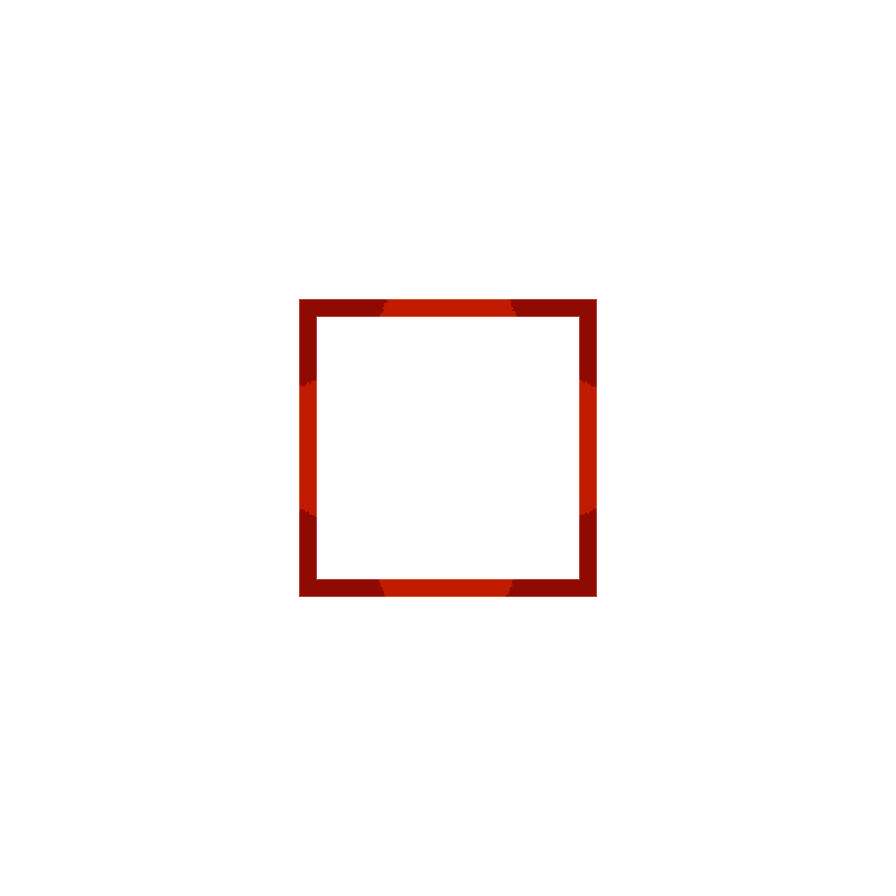
Reproduce this background procedurally as a WebGL 1 fragment shader.

```glsl
precision highp float;

uniform vec2 u_resolution;

const vec3 PAPER = vec3(1.0);
const vec3 DARK_RED = vec3(0.56, 0.04, 0.0);
const vec3 BRIGHT_RED = vec3(0.76, 0.11, 0.0);

const float OUTER_HALF = 0.16602;   // centre to outer side of the frame
const float INNER_HALF = 0.14648;   // centre to inner side of the frame
const float BAND_OUTER = 0.0675;    // half length of the bright band, outer side
const float BAND_INNER = 0.0765;    // half length of the bright band, inner side
const float BOTTOM_SHIFT = -0.0025; // sideways offset of the bottom band
const float JAG_SIZE = 0.0022;      // height of one step in the ragged ends
const float JAG_DEPTH = 0.0035;     // reach of the ragged ends

float hash(vec2 p) {
  return fract(sin(dot(p, vec2(127.1, 311.7))) * 43758.5453);
}

// Coverage of the region where the signed distance is negative
float coverage(float dist, float pixel) {
  return clamp(0.5 - dist / pixel, 0.0, 1.0);
}

void main() {
  float size = min(u_resolution.x, u_resolution.y);
  float pixel = 1.0 / size;
  vec2 p = (gl_FragCoord.xy - 0.5 * u_resolution) / size;

  // Square frame
  float depth = max(abs(p.x), abs(p.y));
  float frame = coverage(max(depth - OUTER_HALF, INNER_HALF - depth), pixel);

  // Position along the nearest side, and a number for that side
  bool horizontal = abs(p.y) > abs(p.x);
  float along = horizontal ? p.x : p.y;
  float side = horizontal ? 2.0 + sign(p.y) : 7.0 + sign(p.x);
  if (horizontal && p.y < 0.0) along -= BOTTOM_SHIFT;

  // Bright band with slanted, ragged ends
  float across = (depth - INNER_HALF) / (OUTER_HALF - INNER_HALF);
  float row = floor((depth - INNER_HALF) / JAG_SIZE);
  float jag = hash(vec2(row, side + 13.0 * sign(along))) - 0.5;
  float reach = mix(BAND_INNER, BAND_OUTER, across) + JAG_DEPTH * jag;
  float band = coverage(abs(along) - reach, pixel);

  vec3 red = mix(DARK_RED, BRIGHT_RED, band);
  gl_FragColor = vec4(mix(PAPER, red, frame), 1.0);
}
```
